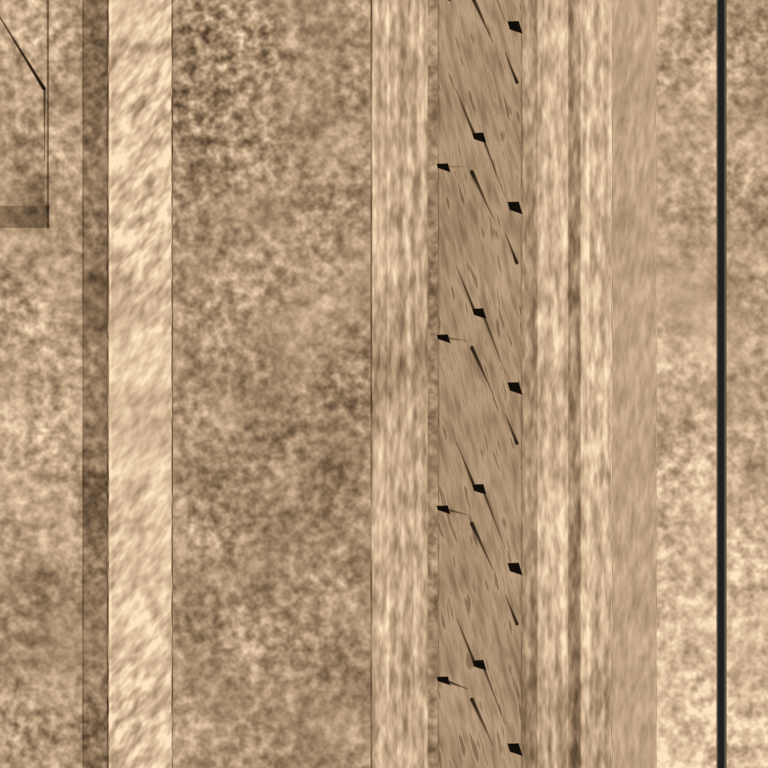
Write a WebGL 2 fragment shader that draws this texture.

```glsl
#version 300 es
precision highp float;
// Weathered tan wall of vertical strips with a column of notched, cracked slats.
uniform vec2 u_resolution;
out vec4 fragColor;

vec2 gradient(vec2 cell) {
    vec3 q = fract(vec3(cell.xyx) * vec3(0.1031, 0.103, 0.0973));
    q += dot(q, q.yzx + 33.33);
    float a = 6.2832 * fract((q.x + q.y) * q.z);
    return vec2(cos(a), sin(a));
}

float noise(vec2 p) {
    vec2 i = floor(p), f = p - i, e = vec2(0.0, 1.0);
    vec2 u = f * f * f * (f * (f * 6.0 - 15.0) + 10.0);
    float low = mix(dot(gradient(i), f), dot(gradient(i + e.yx), f - e.yx), u.x);
    float high = mix(dot(gradient(i + e), f - e), dot(gradient(i + 1.0), f - 1.0), u.x);
    return mix(low, high, u.y);
}

float fbm(vec2 p) {
    float sum = 0.0, amp = 1.0;
    for (int i = 0; i < 3; i++) {
        sum += amp * noise(p);
        p = mat2(1.6, 0.7, -0.7, 1.6) * p + 17.3;
        amp *= 0.65;
    }
    return sum;
}

float fill(float d) {
    float w = max(0.8 / min(u_resolution.x, u_resolution.y), 0.0013);
    return 1.0 - smoothstep(-w, w, d);
}

// Coverage of the interval from a to b
float band(float x, float a, float b) {
    return fill(abs(x - 0.5 * (a + b)) - 0.5 * (b - a));
}

// Line that narrows and fades from a to b
float crack(vec2 p, vec2 a, vec2 b, float width) {
    vec2 d = b - a;
    float t = clamp(dot(p - a, d) / dot(d, d), 0.0, 1.0);
    return fill(length(p - a - d * t) - width * (1.0 - 0.8 * t)) * (1.0 - 0.5 * t);
}

// Soft round stain
float stain(vec2 p, vec2 center, vec2 size) {
    vec2 d = (p - center) / size;
    return exp(-dot(d, d));
}

// Notches and diagonal cracks, repeated down three columns
float slatDamage(vec2 p) {
    float damage = 0.0;
    for (int i = 0; i < 3; i++) {
        float k = float(i), period = 0.2227 + 0.0062 * k;
        float start = i == 0 ? 0.217 : (i == 1 ? 0.178 : 0.034);
        float row = floor((p.y - start) / period + 0.5);
        vec2 q = p - vec2(0.577 + 0.0465 * k, start + period * row);
        vec2 box = abs(vec2(q.x - 0.3 * q.y, q.y - 0.15 * q.x));
        box -= vec2(0.0072, 0.0038 + 0.0012 * k + 0.18 * q.x);
        damage = max(damage, fill(max(box.x, box.y)));
        if (i == 0) {
            damage = max(damage, (0.2 + 0.2 * row) * crack(q, vec2(0), vec2(0.032, 0.004 * row), 0.002));
        } else if (i == 1) {
            damage = max(damage, 0.8 * crack(q, vec2(-0.005, 0), vec2(-0.029, -0.06), 0.0018));
            damage = max(damage, 0.8 * crack(q, vec2(-0.009, 0.046), vec2(0.018, 0.105), 0.0024));
            damage = max(damage, 0.6 * crack(q, vec2(0.007, 0.006), vec2(0.034, 0.078), 0.0015));
        } else {
            damage = max(damage, 0.85 * crack(q, vec2(0.003, 0.073), vec2(-0.012, 0.035), 0.002));
        }
    }
    return damage;
}

void main() {
    vec2 p = gl_FragCoord.xy / u_resolution;
    p.y = 1.0 - p.y; // measure downward from the top
    float x = p.x, y = p.y;
    float left = fill(x - 0.108), mainPanel = band(x, 0.224, 0.483), pale = band(x, 0.141, 0.224);
    float ribs = band(x, 0.483, 0.557), slats = band(x, 0.570, 0.679), grooves = band(x, 0.679, 0.797);
    float smoothStrip = band(x, 0.797, 0.855), drawn = max(max(ribs, slats), max(grooves, smoothStrip));

    // Base tone of each strip
    float tone = mix(0.71, 0.56 - 0.08 * stain(p, vec2(0.12, 0.65), vec2(0.1, 0.04)), band(x, 0.108, 0.141));
    tone = mix(tone, 0.86, pale);
    tone = mix(tone, 0.67, mainPanel);
    tone = mix(tone, 0.77, ribs);
    tone = mix(tone, 0.63, band(x, 0.557, 0.572));
    tone = mix(tone, 0.67, slats);
    tone = mix(tone, 0.82 - 0.16 * band(x, 0.67, 0.700) - 0.2 * band(x, 0.740, 0.756), grooves);
    tone = mix(tone, 0.74, smoothStrip);
    tone = mix(tone, 0.73 + 0.19 * y * y, band(x, 0.855, 0.936));
    tone = mix(tone, 0.65 + 0.19 * y, band(x, 0.936, 1.1));

    // Patchy grain, leaning on the pale strip and drawn out vertically on the ribs
    float patchy = 0.22 + 0.16 * noise(p * 9.0) + 0.15 * stain(p, vec2(0.27, 0.12), vec2(0.1, 0.17));
    patchy -= 0.1 * stain(p, vec2(0.9, 0.36), vec2(0.06, 0.12));
    float grain = fbm(p * vec2(62.0, 62.0 - 22.0 * pale) + vec2(30.0 * y * pale, 0));
    float lean = 9.0 * smoothStrip - 22.0 * slats;
    float streak = fbm(vec2(x * 100.0 + y * lean, y * (30.0 - 12.0 * slats)));
    tone += mix(grain * patchy, streak * (0.21 - 0.06 * slats - 0.1 * smoothStrip), drawn);
    tone -= 0.25 * slats * smoothstep(0.25, 0.7, streak);
    tone += 0.2 * noise(vec2(x * 110.0, y * 5.0)) * max(ribs, grooves);

    // Broad light and dark stains
    tone += 0.14 * fbm(p * vec2(11.0, 12.0) + 4.0) * (1.0 - 0.6 * drawn);
    tone -= mainPanel * 0.07 * stain(p, vec2(0.25, 0.17), vec2(0.08, 0.16));
    tone -= mainPanel * 0.06 * stain(p, vec2(0.42, 0.6), vec2(0.12, 0.18));
    tone += mainPanel * 0.05 * stain(p, vec2(0.33, 0.36), vec2(0.12, 0.1));
    tone += left * 0.06 * stain(p, vec2(0.05, 0.58), vec2(0.1, 0.12));
    tone -= left * 0.08 * stain(p, vec2(0.05, 0.8), vec2(0.1, 0.08));
    tone -= ribs * 0.1 * stain(p, vec2(0.53, 0.47), vec2(0.1, 0.06));
    tone -= grooves * 0.1 * smoothstep(0.84, 0.9, y);

    // Framed panel in the upper left corner
    float frame = fill(max(x - 0.064, y - 0.297)), inner = fill(max(x - 0.058, y - 0.268));
    tone -= 0.2 * frame * band(y, 0.268, 0.297);
    tone -= inner * (0.01 + 0.09 * smoothstep(-0.01, 0.03, x * 0.9 + y * 0.45 - 0.13));
    tone *= 1.0 - 0.4 * frame * band(x, 0.061, 0.064);
    tone *= 1.0 - 0.85 * crack(p, vec2(0.057, 0.115), vec2(-0.02, -0.01), 0.002);
    tone *= 1.0 - 0.6 * crack(p, vec2(0.058, 0.115), vec2(0.058, 0.21), 0.0013);

    // Worn seams and pale ridges between strips
    float worn = clamp(0.75 + noise(vec2(x * 5.0, y * 14.0)), 0.3, 1.0);
    tone *= 1.0 - worn * 0.3 * (band(x, 0.107, 0.109) + band(x, 0.139, 0.142));
    tone *= 1.0 - worn * 0.5 * (band(x, 0.2235, 0.225) + band(x, 0.4825, 0.4845));
    tone *= 1.0 - worn * 0.2 * (band(x, 0.570, 0.572) + band(x, 0.678, 0.680));
    tone += worn * 0.1 * (band(x, 0.504, 0.507) + band(x, 0.142, 0.145) + band(x, 0.764, 0.768));
    tone = clamp(tone * (1.0 - 0.9 * slatDamage(p)), 0.05, 1.0);
    vec3 color = tone * vec3(1.0, 0.73 + 0.165 * tone, 0.47 + 0.29 * tone);

    // Dark gap near the right edge
    color = mix(color, vec3(0.36, 0.32, 0.27), band(x, 0.933, 0.946));
    fragColor = vec4(mix(color, vec3(0.12, 0.13, 0.13), band(x, 0.935, 0.943)), 1.0);
}
```
